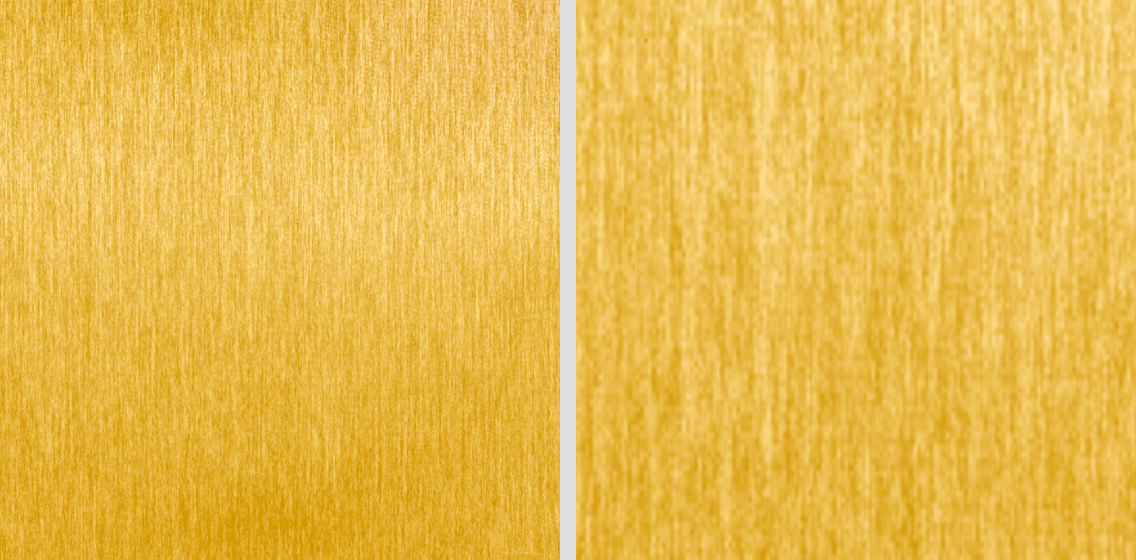
Left: the whole. Right: its middle third, enlarged.
A WebGL 1 fragment shader for this texture:

```glsl
precision highp float;
uniform vec2 u_resolution;

#define GRAIN_CONTRAST 1.12
#define SHEEN_CONTRAST 0.90
#define STREAK_FREQ 290.0
#define STREAK_STEPS 24.0
#define SPECKLE_FREQ 400.0
#define SHEEN_HEIGHT 0.72
#define SHEEN_WIDTH 0.2
#define SCRATCHES 10
#define PITS 16
#define GOLD_MID vec3(0.912, 0.730, 0.280)
#define GOLD_STEP vec3(0.036, 0.058, 0.122)

float hash(vec2 p) {
  return fract(sin(dot(p, vec2(127.1, 311.7))) * 43758.5453);
}

float valueNoise(vec2 p) {
  vec2 i = floor(p), f = fract(p);
  f = f * f * (3.0 - 2.0 * f);
  float low = mix(hash(i), hash(i + vec2(1.0, 0.0)), f.x);
  float high = mix(hash(i + vec2(0.0, 1.0)), hash(i + 1.0), f.x);
  return mix(low, high, f.y) * 2.0 - 1.0;
}

// One brushed strand: noise along its length, shifted per column
float strand(float column, float y) {
  y += 17.0 * hash(vec2(column, 3.7));
  float i = floor(y), f = smoothstep(0.15, 0.85, fract(y));
  return mix(hash(vec2(column, i)), hash(vec2(column, i + 1.0)), f) * 2.0 - 1.0;
}

// Neighbouring strands with a crisp but smooth border
float streaks(vec2 p) {
  float column = floor(p.x), f = smoothstep(0.1, 0.9, fract(p.x));
  return mix(strand(column, p.y), strand(column + 1.0, p.y), f);
}

float blob(vec2 uv, vec2 center, vec2 radius) {
  vec2 d = (uv - center) / radius;
  return exp(-dot(d, d));
}

// Broad reflected light and tarnish
float sheen(vec2 uv) {
  float band = (uv.y - SHEEN_HEIGHT + 0.08 * uv.x) / SHEEN_WIDTH;
  float tone = -0.22 + 1.05 * exp(-band * band);
  tone += 0.75 * smoothstep(0.25, 1.0, uv.x) * smoothstep(0.45, 0.85, uv.y);
  tone -= 0.85 * (1.0 - smoothstep(0.0, 0.5, uv.y));
  tone -= 0.75 * blob(uv, vec2(0.97, 0.50), vec2(0.14, 0.08));
  tone -= 0.65 * blob(uv, vec2(0.52, 0.06), vec2(0.18, 0.09));
  tone -= 0.40 * blob(uv, vec2(0.28, 0.99), vec2(0.22, 0.10));
  return tone + 0.18 * valueNoise(uv * 4.0 + 5.0) + 0.12 * valueNoise(uv * 11.0);
}

// Short and long vertical brushing, rare bright lines, fine speckle
float grain(vec2 uv) {
  float tone = 0.72 * streaks(uv * vec2(STREAK_FREQ, STREAK_STEPS));
  tone += 0.22 * streaks(uv * vec2(0.5 * STREAK_FREQ, STREAK_STEPS) + 31.0);
  tone += 0.70 * streaks(uv * vec2(1.5 * STREAK_FREQ, 3.5 * STREAK_STEPS) + 67.0);
  tone += 0.45 * streaks(uv * vec2(0.9 * STREAK_FREQ, 0.15 * STREAK_STEPS) + 83.0);
  float rare = streaks(uv * vec2(0.85 * STREAK_FREQ, 0.3 * STREAK_STEPS) + 119.0);
  tone += 0.9 * smoothstep(0.7, 1.0, rare) - 0.05;
  tone += 0.80 * valueNoise(uv * SPECKLE_FREQ * vec2(1.0, 0.65));
  return tone * mix(0.86, 1.14, smoothstep(0.45, 0.85, uv.y));
}

// Faint, slightly bowed hairlines with tapered ends
float scratches(vec2 uv, float pixel) {
  float light = 0.0;
  for (int k = 0; k < SCRATCHES; k++) {
    float id = float(k) + 1.0;
    vec2 d = uv - vec2(hash(vec2(id, 1.3)), hash(vec2(id, 2.9)));
    float angle = 3.14159 * hash(vec2(id, 4.1));
    float reach = mix(0.012, 0.07, pow(hash(vec2(id, 5.7)), 2.0));
    vec2 dir = vec2(cos(angle), sin(angle));
    float along = dot(d, dir) / reach;
    float across = abs(dot(d, vec2(-dir.y, dir.x)) - 0.08 * reach * along * along);
    float line = 1.0 - smoothstep(0.0, 0.001 + pixel, across);
    light += line * (1.0 - smoothstep(0.2, 1.0, abs(along))) * 0.8;
  }
  return light;
}

// Tiny dark dents
float pits(vec2 uv, float pixel) {
  float dark = 0.0;
  for (int k = 0; k < PITS; k++) {
    float id = float(k) + 40.0;
    vec2 center = vec2(hash(vec2(id, 7.3)), hash(vec2(id, 8.9)));
    float radius = mix(0.0008, 0.002, hash(vec2(id, 9.1)));
    dark += 1.0 - smoothstep(radius - pixel, radius + pixel, length(uv - center));
  }
  return dark;
}

void main() {
  vec2 uv = gl_FragCoord.xy / u_resolution;
  float pixel = 1.0 / min(u_resolution.x, u_resolution.y);
  float tone = SHEEN_CONTRAST * sheen(uv) + GRAIN_CONTRAST * grain(uv);
  tone += scratches(uv, pixel) - 1.8 * pits(uv, pixel);
  vec3 color = GOLD_MID + GOLD_STEP * clamp(tone, -2.4, 2.5);

  // Paler, pinker light in the upper right corner
  float blush = smoothstep(0.4, 1.0, uv.x) * smoothstep(0.65, 1.0, uv.y);
  color += vec3(0.0, -0.015, 0.04) * blush;
  gl_FragColor = vec4(clamp(color, 0.0, 1.0), 1.0);
}
```
